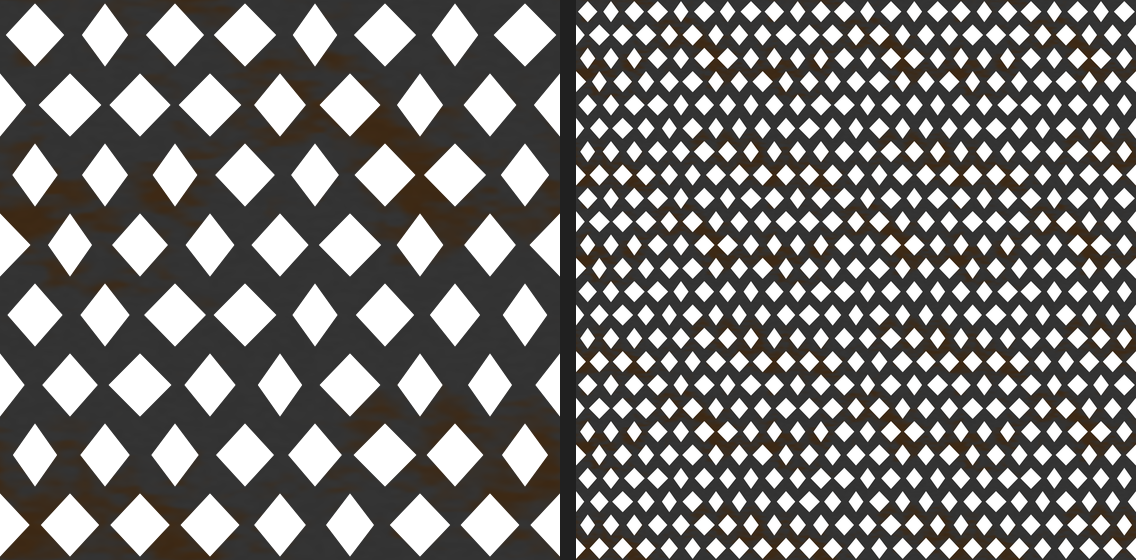
Left, the tile; right, the same tile 3 across and 3 down.
Reproduce this pattern procedurally as a Shadertoy shader.

```glsl
// White diamonds of varying width in staggered rows on dark, faintly rusted metal.

const float TAU = 6.2831853;
const float REPEATS = 8.0;
const float HALF_HEIGHT = 0.452;
const vec2 HALF_WIDTH_RANGE = vec2(0.315, 0.45);
const vec3 METAL = vec3(0.2);
const vec3 RUST = vec3(0.24, 0.16, 0.08);
const vec3 WHITE = vec3(1.0);

float hash(vec2 p, float seed) {
    vec3 q = fract(vec3(p.xyx) * 0.1031 + seed * 0.137);
    q += dot(q, q.yzx + 33.33);
    return fract((q.x + q.y) * q.z);
}

// Smooth cellular noise: random cell values blended by distance, wrapping at the period.
float cellNoise(vec2 uv, vec2 period, float seed) {
    vec2 p = uv * period;
    vec2 cell = floor(p);
    float total = 0.0;
    float weightSum = 0.0;
    for (int y = -1; y <= 1; y++) {
        for (int x = -1; x <= 1; x++) {
            vec2 neighbor = cell + vec2(x, y);
            vec2 id = mod(neighbor, period);
            vec2 jitter = vec2(hash(id, seed), hash(id, seed + 1.0));
            vec2 offset = neighbor + mix(vec2(0.25), vec2(0.75), jitter) - p;
            float weight = pow(max(1.0 - dot(offset, offset) / 1.6, 0.0), 3.0);
            total += weight * hash(id, seed + 2.0);
            weightSum += weight;
        }
    }
    return total / max(weightSum, 0.001);
}

// Signed distance to a diamond, exact along its straight edges.
float diamond(vec2 p, vec2 halfSize) {
    vec2 slope = 1.0 / halfSize;
    return (dot(abs(p), slope) - 1.0) / length(slope);
}

// Distance to the diamond of the current cell, in cell units.
float diamondGrid(vec2 uv, float repeats, vec2 widthRange, float halfHeight) {
    vec2 p = uv * repeats;
    float row = floor(p.y);
    p.x += 0.5 * mod(row + 1.0, 2.0);
    vec2 id = mod(floor(p), repeats);
    float spread = smoothstep(0.0, 1.0, hash(id, 5.0));
    float halfWidth = mix(widthRange.x, widthRange.y, spread);
    return diamond(fract(p) - 0.5, vec2(halfWidth, halfHeight));
}

// Rust amount: broad patches broken into fine horizontal streaks.
float rustAmount(vec2 uv) {
    float patches = 0.5 * cellNoise(uv, vec2(5.0, 7.0), 11.0);
    patches += 0.28 * cellNoise(uv, vec2(13.0, 24.0), 17.0);
    patches += 0.22 * cellNoise(uv, vec2(36.0, 84.0), 23.0);
    vec2 wave = cos(TAU * (uv - vec2(0.58, 0.74)));
    return smoothstep(0.47, 0.74, patches + 0.04 * (wave.x + wave.y));
}

vec3 metalColor(vec2 uv) {
    float grain = cellNoise(uv, vec2(64.0, 128.0), 31.0) - 0.5;
    return mix(METAL, RUST, rustAmount(uv)) * (1.0 + 0.06 * grain);
}

void mainImage(out vec4 fragColor, in vec2 fragCoord) {
    vec2 uv = fragCoord / iResolution.xy;
    float pixel = REPEATS / min(iResolution.x, iResolution.y);
    float edge = diamondGrid(uv, REPEATS, HALF_WIDTH_RANGE, HALF_HEIGHT);
    float coverage = smoothstep(0.6 * pixel, -0.6 * pixel, edge);
    fragColor = vec4(mix(metalColor(uv), WHITE, coverage), 1.0);
}
```
